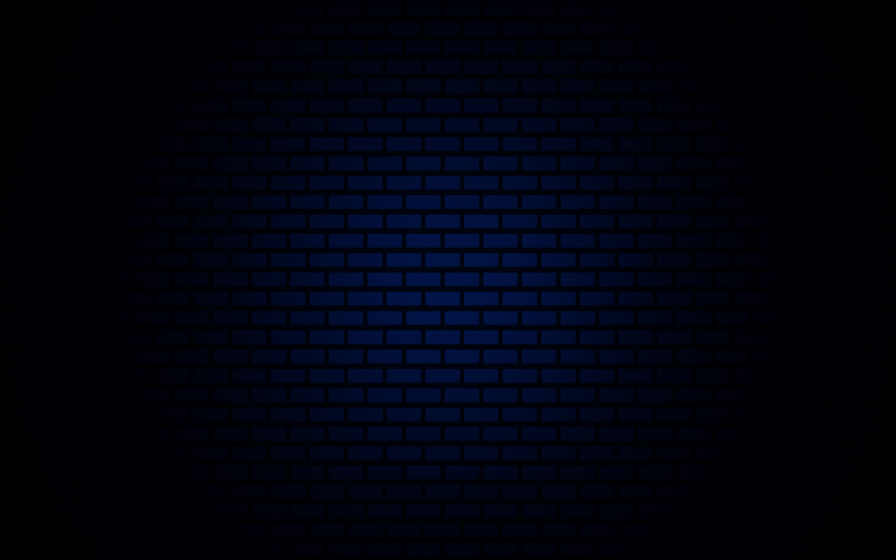
A Shadertoy shader for this background:

```glsl
const vec2 BRICK_PITCH = vec2(0.069, 0.0345);
const vec2 BRICK_HALF = vec2(0.0307, 0.0122);
const vec2 WALL_OFFSET = vec2(0.025, 0.001);
const float CORNER_RADIUS = 0.003;
const float EDGE_SOFTNESS = 0.0015;
const float MORTAR_LEVEL = 0.2;
const vec2 GLOW_CENTER = vec2(0.0, -0.008);
const vec2 GLOW_RADIUS = vec2(0.335, 0.325);
const float HAZE_RADIUS = 0.7;
const vec3 GLOW_COLOR = vec3(0.004, 0.077, 0.258);
const vec3 HAZE_COLOR = vec3(0.0, 0.002, 0.018);
const vec3 NIGHT_COLOR = vec3(0.0, 0.0, 0.008);

float hash(vec2 p) {
    return fract(sin(dot(p, vec2(127.1, 311.7))) * 437.585);
}

float roundedBox(vec2 p, vec2 halfSize, float radius) {
    vec2 d = abs(p) - halfSize + radius;
    return length(max(d, 0.0)) + min(max(d.x, d.y), 0.0) - radius;
}

// Faint surface unevenness from layered sines
float roughness(vec2 p) {
    float broad = sin(p.x * 190.0 + 2.0 * sin(p.y * 240.0));
    float fine = sin(p.y * 510.0 + 2.0 * sin(p.x * 430.0));
    return 0.6 * broad + 0.4 * fine;
}

// Relative brightness of the wall surface, about 1 on a brick face
float brickWall(vec2 p, float pixel) {
    vec2 cell = (p - WALL_OFFSET) / BRICK_PITCH + 0.5;
    float row = floor(cell.y);
    cell.x += 0.5 * mod(row, 2.0);
    vec2 id = floor(cell);
    vec2 local = (fract(cell) - 0.5) * BRICK_PITCH;

    float dist = roundedBox(local, BRICK_HALF, CORNER_RADIUS);
    float soft = max(EDGE_SOFTNESS, 0.75 * pixel);
    float face = 1.0 - smoothstep(-soft, soft, dist);

    // Light catches the upper and left rims
    float rim = smoothstep(-0.005, -0.001, dist);
    float slope = dot(local / BRICK_HALF, vec2(-0.35, 0.65));
    float shade = 0.97 + 0.14 * rim * slope;
    shade += 0.06 * (hash(id) - 0.5) + 0.025 * roughness(p);
    return mix(MORTAR_LEVEL, shade, face);
}

void mainImage(out vec4 fragColor, in vec2 fragCoord) {
    vec2 p = (fragCoord - 0.5 * iResolution.xy) / iResolution.y;
    float wall = brickWall(p, 1.0 / iResolution.y);

    // Central spotlight with a wide, dim haze
    vec2 g = (p - GLOW_CENTER) / GLOW_RADIUS;
    float glow = exp(-dot(g, g));
    float haze = exp(-dot(p, p) / (HAZE_RADIUS * HAZE_RADIUS));

    vec3 light = GLOW_COLOR * vec3(glow, pow(glow, 1.15), glow);
    vec3 color = NIGHT_COLOR + wall * (light + HAZE_COLOR * haze);
    fragColor = vec4(color, 1.0);
}
```
